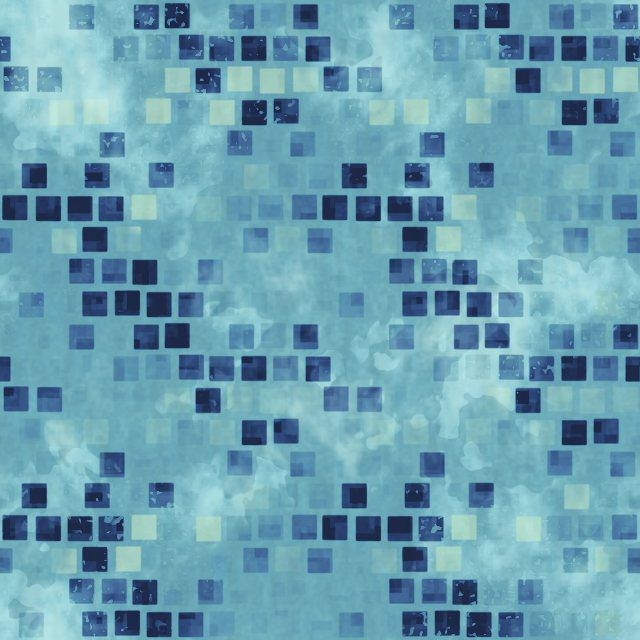
Give the GLSL for this pattern, as a WebGL 1 fragment shader.

```glsl
precision highp float;

uniform vec2 u_resolution;

#define REPEATS 2.0
#define CELLS 10.0
#define TILE_HALF 0.39
#define INK_DEPTH 3.6
#define WEAR 0.65
#define PALE vec3(0.58, 0.81, 0.84)
#define TEAL vec3(0.42, 0.67, 0.72)
#define STEEL vec3(0.33, 0.56, 0.68)
#define BLUE vec3(0.26, 0.42, 0.60)
#define NAVY vec3(0.17, 0.28, 0.47)
#define MIDNIGHT vec3(0.11, 0.16, 0.28)
#define CREAM vec3(0.72, 0.87, 0.77)

const float TAU = 6.2831853;

vec2 hash2(vec2 p) {
  vec3 q = fract(p.xyx * vec3(0.1031, 0.1030, 0.0973));
  q += dot(q, q.yzx + 33.33);
  return fract((q.xx + q.yz) * q.zy);
}

// Blended cellular noise that wraps over the unit square
float cellNoise(vec2 uv, vec2 period, float seed) {
  vec2 p = uv * period;
  vec2 base = floor(p);
  float sum = 0.0;
  float total = 0.0;
  for (int j = -1; j <= 1; j++) {
    for (int i = -1; i <= 1; i++) {
      vec2 cell = base + vec2(float(i), float(j));
      vec2 key = mod(cell, period) + seed;
      vec2 away = cell + 0.2 + 0.6 * hash2(key) - p;
      float weight = max(0.0, 1.0 - dot(away, away) / 1.44);
      weight *= weight * weight;
      sum += weight * hash2(key + 57.0).x;
      total += weight;
    }
  }
  return sum / max(total, 0.0001);
}

float grunge(vec2 uv, vec2 period, float seed) {
  float sum = 0.0;
  float gain = 0.42;
  float total = 0.0;
  for (int i = 0; i < 5; i++) {
    sum += gain * cellNoise(uv, period, seed + float(i) * 13.0);
    total += gain;
    gain *= 0.66;
    period *= 2.0;
  }
  return sum / total;
}

float boxMask(vec2 p, vec2 halfSize, float radius, float soft) {
  vec2 q = abs(p) - halfSize + radius;
  float d = length(max(q, 0.0)) + min(max(q.x, q.y), 0.0) - radius;
  return 1.0 - smoothstep(-soft, soft, d);
}

vec3 inkRamp(float ink) {
  vec3 c = mix(PALE, TEAL, clamp(ink, 0.0, 1.0));
  c = mix(c, STEEL, clamp(ink - 1.0, 0.0, 1.0));
  c = mix(c, BLUE, clamp(ink - 2.0, 0.0, 1.0));
  c = mix(c, NAVY, clamp(ink - 3.0, 0.0, 1.0));
  return mix(c, MIDNIGHT, clamp(ink - 4.0, 0.0, 1.0));
}

void main() {
  vec2 uv = gl_FragCoord.xy / u_resolution;
  float grid = REPEATS * CELLS;
  float soft = grid / u_resolution.y;

  // Weathered ground spanning the whole canvas
  vec2 warped = uv + 0.012 * sin(TAU * (3.0 * uv.yx + vec2(0.1, 0.6)));
  float blotch = grunge(warped, vec2(7.0, 6.0), 3.0);
  float stain = grunge(warped, vec2(5.0), 101.0);
  float streak = cellNoise(uv, vec2(90.0, 22.0), 211.0);
  float grain = cellNoise(uv, vec2(180.0), 307.0);
  float ground = 1.25 * smoothstep(0.36, 0.66, blotch) + 0.3 * (streak - 0.5);
  ground = mix(ground, 1.1, 0.75 * smoothstep(0.535, 0.55, stain));

  // Brick-shifted cells, rows counted from the top
  vec2 p = vec2(uv.x, 1.0 - uv.y) * grid;
  float row = mod(floor(p.y), CELLS);
  float shift = 0.5 * mod(row, 2.0) + 0.12 * (hash2(vec2(row, 71.0)).x - 0.5);
  p.x -= shift;
  vec2 cell = mod(floor(p), CELLS);
  vec2 chance = hash2(cell + 19.0);
  vec2 local = fract(p) - 0.5 + 0.07 * (hash2(cell + 43.0) - 0.5);
  float tile = boxMask(local, vec2(TILE_HALF), 0.05, soft);

  // Dark tiles gather along one diagonal band per repeat
  float band = cos(TAU * (cell.x + shift - row - 6.1) / CELLS);
  float strength = smoothstep(0.4, 1.0, chance.x + 0.32 * band);

  // Overlapping blocks inside each tile
  float layers = strength;
  for (int k = 0; k < 3; k++) {
    float n = float(k);
    vec2 center = 0.7 * (hash2(cell + 83.0 + 17.0 * n) - 0.5);
    vec2 halfSize = 0.08 + 0.3 * hash2(cell + 151.0 + 23.0 * n);
    float block = boxMask(local - center, halfSize, 0.015, soft);
    layers += block * (0.3 - 0.2 * n) * (0.25 + strength);
  }

  // Scuffs and specks thin the ink
  float scuff = smoothstep(0.52, 0.68, 1.0 - blotch) * 0.35;
  float specks = smoothstep(0.72, 0.86, grain) * smoothstep(0.42, 0.6, 1.0 - stain);
  float kept = 1.0 - WEAR * clamp(scuff + specks, 0.0, 1.0);
  float ink = ground + tile * layers * INK_DEPTH * kept;
  ink += 0.35 * (grain - 0.5) - 0.4 * specks;
  vec3 color = inkRamp(ink);

  // Cream tiles and bleached patches
  float cream = tile * step(0.78, chance.y) * (1.0 - smoothstep(0.0, 0.2, strength));
  float bleach = smoothstep(0.56, 0.76, 1.0 - blotch) * (1.0 - tile * strength);
  color = mix(color, CREAM, cream * (0.2 + 0.5 * smoothstep(0.4, 0.6, 1.0 - stain)));
  color = mix(color, vec3(0.78, 0.92, 0.90), 0.55 * bleach);
  color *= 0.96 + 0.08 * streak;
  gl_FragColor = vec4(color, 1.0);
}
```
